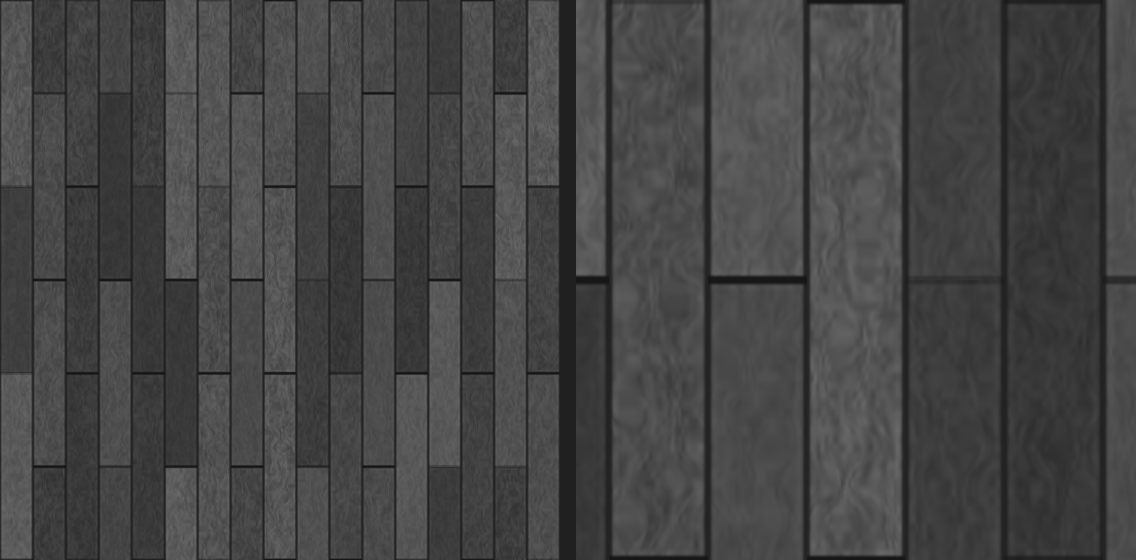
Left, the full canvas; right, a detail of the centre.
A WebGL 1 fragment shader for this texture:

```glsl
precision highp float;
// Charcoal wood planks: 17 upright columns, three planks tall, every other
// column shifted by half a plank. Hashes pick each plank's tone and grain;
// layered value noise, stretched along the plank, makes the short fibres.

uniform vec2 u_resolution;

const vec2 REPEATS = vec2(17.0, 3.0);
const float DARK_TONE = 0.215;
const float LIGHT_TONE = 0.355;
const float SEAM_TONE = 0.125;
const float JOINT_TONE = 0.09;
const float SEAM_HALF_WIDTH = 0.0020;
const float JOINT_HALF_WIDTH = 0.0024;

float hash(vec2 p) {
  vec3 q = fract(vec3(p.xyx) * 0.1031);
  q += dot(q, q.yzx + 33.33);
  return fract((q.x + q.y) * q.z);
}

float valueNoise(vec2 p) {
  vec2 cell = floor(p);
  vec2 f = fract(p);
  f = f * f * (3.0 - 2.0 * f);
  float low = mix(hash(cell), hash(cell + vec2(1.0, 0.0)), f.x);
  float high = mix(hash(cell + vec2(0.0, 1.0)), hash(cell + vec2(1.0, 1.0)), f.x);
  return mix(low, high, f.y);
}

// Short, slightly wavering fibres, centred on zero
float woodGrain(vec2 p, vec2 offset) {
  float sway = valueNoise(p * vec2(70.0, 45.0) + offset) - 0.5;
  vec2 bent = p + vec2(sway * 0.012, 0.0);
  float fibres = valueNoise(bent * vec2(230.0, 75.0) + offset) - 0.5;
  float fine = valueNoise(bent * vec2(340.0, 190.0) + offset.yx) - 0.5;
  float blotches = valueNoise(p * vec2(50.0, 22.0) + offset) - 0.5;
  return 0.55 * fibres + 0.50 * fine + 0.22 * blotches;
}

// Coverage of a soft line around distance zero
float softLine(float dist, float halfWidth, float pixel) {
  float blur = max(pixel, 0.0013);
  return 1.0 - smoothstep(halfWidth - blur, halfWidth + blur, dist);
}

// Thin worn highlight just inside a plank's edge
float edgeRim(float dist) {
  return smoothstep(0.0025, 0.0045, dist) * (1.0 - smoothstep(0.0045, 0.0075, dist));
}

void main() {
  vec2 uv = gl_FragCoord.xy / u_resolution;
  float pixel = 1.0 / min(u_resolution.x, u_resolution.y);

  // Plank layout
  vec2 grid = uv * REPEATS;
  float column = floor(grid.x);
  grid.y += 0.5 * mod(column, 2.0);
  vec2 plank = vec2(column, mod(floor(grid.y), REPEATS.y));
  vec2 joint = vec2(column, mod(floor(grid.y + 0.5), REPEATS.y));
  vec2 edgeDist = (0.5 - abs(fract(grid) - 0.5)) / REPEATS;

  // Tone and grain of this plank
  float shade = hash(plank + vec2(11.0, 47.0));
  float tone = mix(DARK_TONE, LIGHT_TONE, pow(shade, 1.35));
  float roughness = mix(0.20, 0.42, hash(plank + vec2(71.0, 5.0)));
  vec2 offset = floor(plank * vec2(13.0, 29.0));
  tone *= 1.0 + roughness * woodGrain(uv, offset);

  // Worn edges, then seams between columns and joints of varying depth
  float jointDepth = mix(0.35, 1.0, smoothstep(0.25, 0.6, hash(joint + vec2(23.0, 89.0))));
  tone += 0.018 * max(edgeRim(edgeDist.x), edgeRim(edgeDist.y) * jointDepth);
  tone = mix(tone, SEAM_TONE, 0.9 * softLine(edgeDist.x, SEAM_HALF_WIDTH, pixel));
  tone = mix(tone, JOINT_TONE, jointDepth * softLine(edgeDist.y, JOINT_HALF_WIDTH, pixel));

  gl_FragColor = vec4(vec3(tone), 1.0);
}
```
